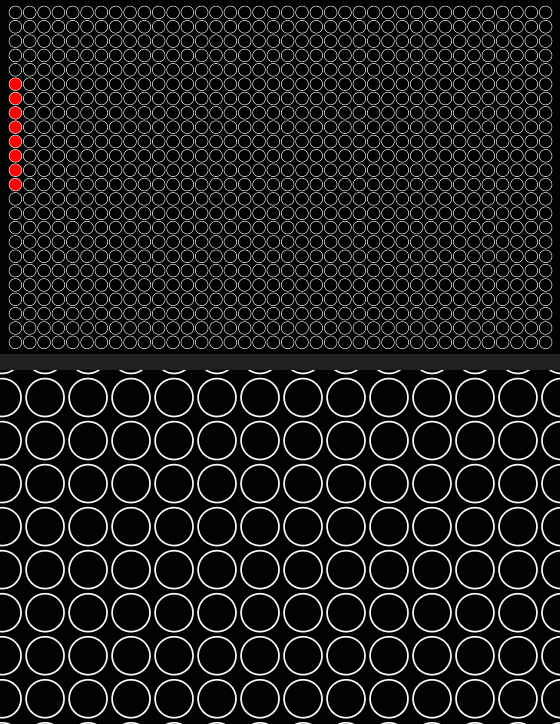
Top, the full canvas; bottom, a detail of the centre.
Write a Shadertoy shader that draws this pattern.

```glsl
// Draws a 38 by 24 grid of thin white rings on black, with a run of red discs at the left edge.

// Antialiased coverage of a signed distance, for a pixel of the given width
float coverage(float dist, float pixel) {
    return clamp(0.5 - dist / pixel, 0.0, 1.0);
}

void mainImage(out vec4 fragColor, in vec2 fragCoord) {
    // Grid units: one ring per unit, counted right and down from the top left ring
    vec2 fromTopLeft = vec2(fragCoord.x, iResolution.y - fragCoord.y) / iResolution.xy;
    vec2 grid = (fromTopLeft - vec2(0.0275, 0.0351)) / vec2(0.02559, 0.04052);
    float pixel = 1.0 / (0.02559 * iResolution.x);

    // Nearest ring, held inside the grid so the margins stay empty
    vec2 cell = clamp(round(grid), vec2(0.0), vec2(37.0, 23.0));
    float edge = length(grid - cell) - 0.44;

    // Eight filled discs in the first column
    bool isLit = cell.x < 0.5 && cell.y > 4.5 && cell.y < 12.5;
    vec3 color = vec3(0.006);
    if (isLit) color = mix(color, vec3(1.0, 0.0, 0.0), coverage(edge, pixel));

    // Thin outline
    color = mix(color, vec3(0.98), coverage(abs(edge) - 0.02, pixel));
    fragColor = vec4(color, 1.0);
}
```
